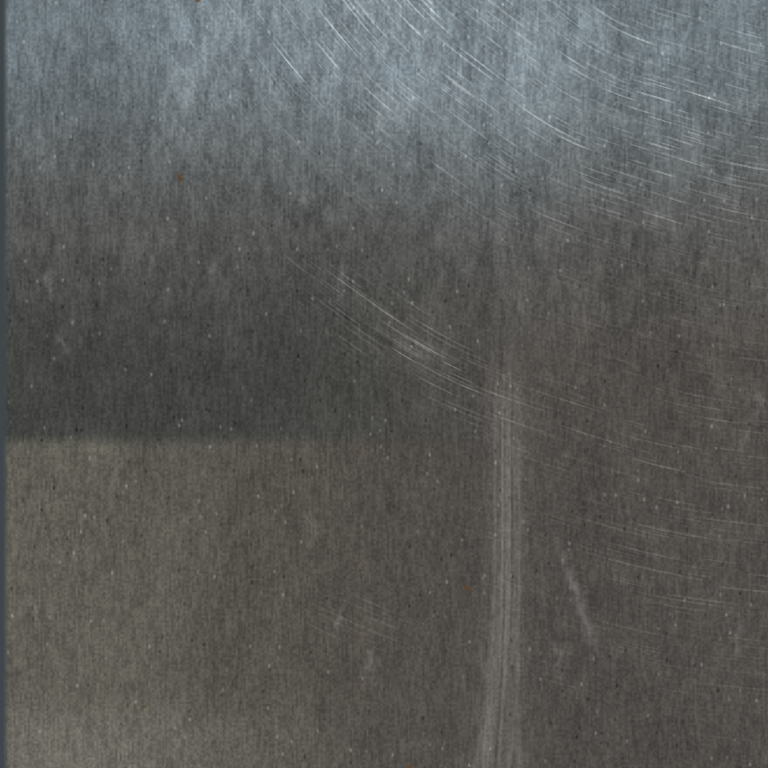
A Shadertoy shader for this texture:

```glsl
// Worn, brushed sheet metal: a cool sheen on top fades into a dark band over dull
// brown reflections. Stretched noise gives the grain, cellular noise the flecks,
// and polar lanes around a far centre give the arced wiping scratches.

float hash(vec2 p) {
    p = fract(p * vec2(0.1031, 0.1030));
    p += dot(p, p.yx + 33.33);
    return fract((p.x + p.y) * p.x * 7.31 + p.y * 13.7);
}

float noise(vec2 p) {
    vec2 i = floor(p), f = fract(p);
    f = f * f * (3.0 - 2.0 * f);
    return mix(mix(hash(i), hash(i + vec2(1, 0)), f.x),
               mix(hash(i + vec2(0, 1)), hash(i + vec2(1, 1)), f.x), f.y);
}

float layered(vec2 p) {
    float sum = 0.0, weight = 0.5;
    for (int i = 0; i < 4; i++) {
        sum += weight * noise(p);
        p = p * 2.03 + 17.3;
        weight *= 0.5;
    }
    return sum / 0.9375;
}

// x: distance to the nearest cell point, y: random value of that cell
vec2 cellular(vec2 p) {
    vec2 cell = floor(p), best = vec2(9.0, 0.0);
    for (int j = -1; j <= 1; j++)
    for (int i = -1; i <= 1; i++) {
        vec2 c = cell + vec2(i, j);
        float d = length(c + vec2(hash(c), hash(c + 57.0)) - p);
        if (d < best.x) best = vec2(d, hash(c + 91.0));
    }
    return best;
}

// Thin strokes running along x, one per grid cell, with tapered ends
float strokes(vec2 p) {
    float lane = floor(p.y);
    p.x += 7.0 * hash(vec2(lane, 3.0));
    vec2 cell = vec2(floor(p.x), lane), f = fract(p);
    float middle = 0.3 + 0.4 * hash(cell + 11.0);
    float line = 1.0 - smoothstep(0.08, 0.3, abs(f.y - middle));
    float halfLength = 0.15 + 0.35 * hash(cell + 29.0);
    float taper = 1.0 - smoothstep(0.3 * halfLength, halfLength, abs(f.x - 0.5));
    return line * taper * pow(hash(cell + 43.0), 2.5);
}

// Soft oval patch
float blob(vec2 p, vec2 centre, vec2 size) {
    vec2 q = (p - centre) / size;
    return exp(-dot(q, q));
}

vec3 reflections(vec2 uv) {
    float wobble = 0.05 * (layered(uv * vec2(9, 5)) - 0.5);
    float y = uv.y + wobble;
    vec3 dark = mix(vec3(0.265, 0.27, 0.258), vec3(0.315, 0.302, 0.288), smoothstep(0.3, 0.75, uv.x));
    vec3 col = mix(dark, vec3(0.355, 0.36, 0.355), smoothstep(0.5, 0.8, y));
    vec3 sheen = mix(vec3(0.40, 0.44, 0.46), vec3(0.49, 0.535, 0.56), blob(uv, vec2(0.5, 1.0), vec2(0.4, 0.35)));
    col = mix(col, sheen, smoothstep(0.7, 0.98, y + 0.05 * blob(uv, vec2(0.6, 0.85), vec2(0.3))));
    // Dull lower panel, fading to the right
    vec3 panel = mix(vec3(0.375, 0.365, 0.335), vec3(0.315, 0.297, 0.277), smoothstep(0.05, 0.58, uv.x));
    panel += 0.045 * (1.0 - smoothstep(0.04, 0.11, y)) * (1.0 - smoothstep(0.3, 0.55, uv.x));
    float below = 1.0 - smoothstep(0.415, 0.437, uv.y + 0.1 * wobble);
    return mix(col, panel, below * (1.0 - smoothstep(0.45, 0.68, uv.x)));
}

void mainImage(out vec4 fragColor, in vec2 fragCoord) {
    vec2 uv = fragCoord / iResolution.xy;
    vec3 col = reflections(uv);

    // Vertical brushing, fine grit and broader mottling
    float brush = noise(uv * vec2(370, 65)) - 0.5;
    float grit = noise(uv * 330.0 + 70.0) - 0.5;
    float mottle = layered(uv * vec2(75, 32)) - 0.5;
    float stain = layered(uv * vec2(16, 7) + 40.0) - 0.5;
    float upper = smoothstep(0.4, 0.75, uv.y);
    col *= 1.0 + 0.17 * brush + 0.20 * grit + mix(0.14, 0.30, upper) * mottle + 0.17 * stain;

    // Arced scratches, strongest in a few wiped areas
    vec2 arm = vec2(1.15, 1.62) - uv;
    vec2 arc = vec2(atan(arm.x, arm.y), length(arm));
    arc.y += 0.004 * sin(arc.x * 9.0) + 0.002 * sin(arc.x * 23.0);
    float spot = blob(uv - vec2(0.0, 0.62 * (0.53 - uv.x)), vec2(0.52, 0.55), vec2(0.11, 0.045));
    float wiped = 0.75 * blob(uv, vec2(0.85, 0.86), vec2(0.34, 0.16))
                + 0.6 * blob(uv, vec2(0.45, 0.98), vec2(0.2, 0.14))
                + 0.35 * blob(uv, vec2(0.9, 0.35), vec2(0.22, 0.28)) + 1.1 * spot
                + 0.3 * blob(uv, vec2(0.46, 0.2), vec2(0.08, 0.05));
    float scratch = strokes(arc * vec2(7, 150)) + 0.7 * strokes(arc * vec2(13, 215) + 31.0);
    float haze = layered(arc * vec2(7, 65));
    col += wiped * (0.25 * scratch + 0.10 * (haze - 0.4)) * vec3(1.0, 0.99, 0.97);
    col += 0.10 * blob(uv, vec2(0.54, 0.54), vec2(0.035, 0.018)) * haze;

    // Upright rubbed streak that widens towards the bottom
    float across = uv.x - 0.645 - 0.035 * uv.y - 0.004 * sin(uv.y * 9.0);
    float width = 0.021 + 0.018 * exp(-uv.y * 10.0);
    float streak = exp(-pow(abs(across / width), 4.0)) * (1.0 - smoothstep(0.3, 0.7, uv.y));
    float bristles = noise(vec2(across / width * 7.0, uv.y * 3.0)) + 0.6 * noise(vec2(across * 300.0, uv.y * 6.0));
    col += streak * (0.02 + 0.085 * bristles) * vec3(1.0, 0.98, 0.94);
    float side = uv.x - 0.775 + 0.36 * (uv.y - 0.16);
    col += 0.12 * exp(-pow(side / 0.006, 2.0)) * blob(uv, vec2(0.75, 0.22), vec2(0.08, 0.06)) * (0.4 + noise(uv * 150.0));

    // Scattered pale smudges with ragged outlines
    vec2 ragged = uv + 0.022 * (vec2(noise(uv * 55.0), noise(uv * 55.0 + 9.0)) - 0.5);
    for (int i = 0; i < 18; i++) {
        vec2 seed = vec2(float(i) * 7.0 + 2.0, 19.0);
        vec2 centre = vec2(hash(seed), hash(seed + 31.0));
        float size = 0.5 + hash(seed + 63.0);
        col += 0.065 * blob(ragged, centre, vec2(0.007, 0.018) * size) * (0.5 + noise(uv * 190.0));
    }

    // Pale flecks, dark pits and rare rust specks
    vec2 fleck = cellular(uv * vec2(85, 60));
    float dotMask = 1.0 - smoothstep(0.06, 0.24, fleck.x);
    col += dotMask * (0.13 * smoothstep(0.87, 1.0, fleck.y) - 0.07 * smoothstep(0.2, 0.0, fleck.y));
    vec2 rust = cellular(ragged * 19.0 + 5.0);
    col = mix(col, vec3(0.36, 0.27, 0.17), 0.7 * (1.0 - smoothstep(0.04, 0.12, rust.x)) * step(0.985, rust.y));

    // Shaded left rim
    col = mix(vec3(0.25, 0.28, 0.29), col, smoothstep(0.003, 0.012, uv.x));
    fragColor = vec4(clamp(col, 0.0, 1.0), 1.0);
}
```
